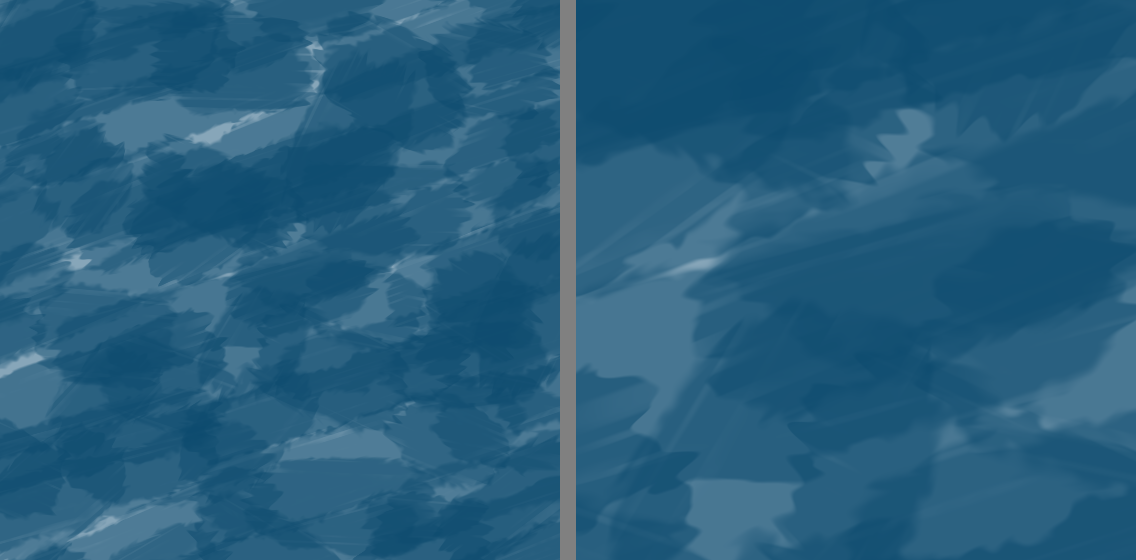
Left, the full canvas; right, a detail of the centre.
This texture is drawn by a WebGL 1 fragment shader. Its source:

```glsl
precision highp float;
// Translucent blue brushwork: long slanted strokes under short round dabs.
// Each jittered grid of ragged capsules lets part of the light through, and
// the product of all layers blends a pale ground into a deep blue pigment.

uniform vec2 u_resolution;

const vec3 PALE_GROUND = vec3(0.53, 0.65, 0.725);
const vec3 DEEP_BLUE = vec3(0.045, 0.29, 0.43);
const float STROKE_ANGLE = 0.34;

vec2 hash2(vec2 p) {
  vec3 q = fract(vec3(p.xyx) * vec3(0.1031, 0.1030, 0.0973));
  q += dot(q, q.yzx + 33.33);
  return fract((q.xx + q.yz) * q.zy);
}

float noise(vec2 p) {
  vec2 cell = floor(p);
  vec2 f = fract(p);
  f = f * f * (3.0 - 2.0 * f);
  float low = mix(hash2(cell).x, hash2(cell + vec2(1.0, 0.0)).x, f.x);
  float high = mix(hash2(cell + vec2(0.0, 1.0)).x, hash2(cell + 1.0).x, f.x);
  return mix(low, high, f.y);
}

vec2 turn(vec2 p, float angle) {
  float c = cos(angle);
  float s = sin(angle);
  return vec2(c * p.x - s * p.y, s * p.x + c * p.y);
}

// Paint coverage of one stroke lying along the x axis.
float strokeCover(vec2 p, float halfLength, float radius, vec2 seed, float pixel) {
  // Bristles fray the ends; two scales of noise roughen the whole outline.
  p.x += 0.03 * (noise(vec2(p.x * 8.0, p.y * 110.0) + seed) - 0.5);
  float ragged = 0.022 * (noise(p * 22.0 + seed) - 0.5)
               + 0.010 * (noise(p * 95.0 + seed) - 0.5);
  float d = length(vec2(max(abs(p.x) - halfLength, 0.0), p.y)) - radius + ragged;

  float softness = pixel + mix(0.001, 0.006, noise(p * 9.0 + seed.yx));
  float cover = 1.0 - smoothstep(-softness, softness, d);

  // Dry streaks scratch the paint close to the rim.
  float streak = smoothstep(0.6, 0.9, noise(vec2(p.x * 7.0, p.y * 170.0) + seed.yx));
  return cover * (1.0 - 0.5 * streak * smoothstep(-0.04, 0.0, d));
}

// Light left after a staggered grid of strokes; ranges are (min, max).
float layerLight(vec2 uv, vec2 cellSize, float angleSpread, vec2 lengthRange,
                 vec2 radiusRange, float margin, float layerSeed, float pixel) {
  vec2 p = turn(uv - 0.5, -STROKE_ANGLE);
  vec2 home = floor(p / cellSize);
  float light = 1.0;
  for (int j = -2; j <= 2; j++) {
    for (int i = -1; i <= 1; i++) {
      vec2 id = home + vec2(float(i), float(j));
      vec2 jitter = hash2(id + layerSeed);
      vec2 shape = hash2(id + layerSeed + 41.0);
      vec2 style = hash2(id + layerSeed + 87.0);

      vec2 stagger = vec2(0.5 * mod(id.y, 2.0), 0.0);
      vec2 center = (id + stagger + jitter * vec2(0.6, 0.9)) * cellSize;
      vec2 onCanvas = abs(turn(center, STROKE_ANGLE));
      float kept = step(max(onCanvas.x, onCanvas.y), 0.5 + margin);

      vec2 local = turn(p - center, angleSpread * (2.0 * style.x - 1.0));
      float halfLength = mix(lengthRange.x, lengthRange.y, shape.x);
      float radius = mix(radiusRange.x, radiusRange.y, shape.y);
      if (length(local) < halfLength + radius + 0.04) {
        float cover = strokeCover(local, halfLength, radius, jitter * 100.0, pixel);
        light *= 1.0 - kept * cover * mix(0.44, 0.56, style.y);
      }
    }
  }
  return light;
}

void main() {
  float side = min(u_resolution.x, u_resolution.y);
  vec2 uv = gl_FragCoord.xy / side;
  float pixel = 1.0 / side;

  // Long sweeps share one slant; dabs turn freely and thin out at the borders.
  float sweeps = layerLight(uv, vec2(0.5, 0.1), 0.08, vec2(0.18, 0.30),
                            vec2(0.05, 0.078), 1.0, 13.0, pixel);
  float dabs = layerLight(uv, vec2(0.19, 0.165), 1.1, vec2(0.02, 0.08),
                          vec2(0.065, 0.09), 0.05, 171.0, pixel);

  gl_FragColor = vec4(mix(DEEP_BLUE, PALE_GROUND, sweeps * dabs), 1.0);
}
```
